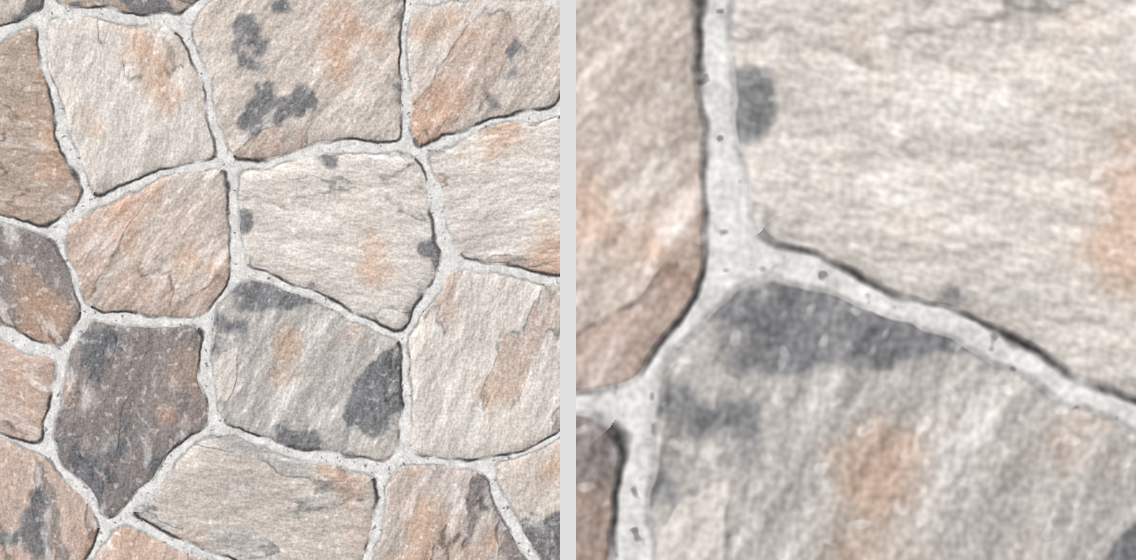
Left, the full canvas; right, a detail of the centre.
A Shadertoy shader for this texture:

```glsl
// Irregular weathered stone wall with pale mortar joints and dark contact shadows.

const float STONES = 3.6;           // stones across the canvas
const float JITTER = 0.86;          // irregularity of the stone layout
const float CORNER_ROUNDING = 0.07;
const float MORTAR_HALF_WIDTH = 0.0105;
const float MORTAR_VARIATION = 0.010;
const float SHADOW_WIDTH = 0.0048;
const float RELIEF_STRENGTH = 0.62;
const float GRAIN_STRENGTH = 0.075;
const vec2 SHADOW_DIRECTION = vec2(0.6, -0.8);
const vec3 MORTAR_COLOR = vec3(0.90, 0.89, 0.88);
const vec3 SHADOW_COLOR = vec3(0.25, 0.24, 0.24);
const vec3 RUST_COLOR = vec3(0.74, 0.60, 0.51);
const vec3 SLATE_COLOR = vec3(0.46, 0.465, 0.48);
const vec3 SCUFF_COLOR = vec3(0.93, 0.91, 0.90);
const vec3 STONE_COLORS[6] = vec3[6](
    vec3(0.80, 0.755, 0.72), vec3(0.84, 0.81, 0.78), vec3(0.71, 0.645, 0.595),
    vec3(0.73, 0.71, 0.69), vec3(0.56, 0.53, 0.52), vec3(0.77, 0.69, 0.645));

const uint HASH_MUL = 1664525u;
const uint HASH_ADD = 1013904223u;

// Two random values in [0, 1) for an integer cell
vec2 hash2(vec2 cell) {
    uvec2 q = uvec2(ivec2(cell)) * HASH_MUL + HASH_ADD;
    for (int i = 0; i < 2; i++) {
        q.x += q.y * HASH_MUL;
        q.y += q.x * HASH_MUL;
        q ^= q >> 16u;
    }
    return vec2(q & 65535u) / 65536.0;
}

mat2 rotation(float angle) {
    float c = cos(angle), s = sin(angle);
    return mat2(c, s, -s, c);
}

float cornerSlope(vec2 cell, vec2 offset) {
    float angle = 6.2832 * hash2(cell).x;
    return dot(vec2(cos(angle), sin(angle)), offset);
}

float gradientNoise(vec2 p) {
    vec2 i = floor(p), f = p - i;
    vec2 u = f * f * f * (f * (f * 6.0 - 15.0) + 10.0);
    vec2 x = vec2(1, 0), y = vec2(0, 1);
    float low = mix(cornerSlope(i, f), cornerSlope(i + x, f - x), u.x);
    float high = mix(cornerSlope(i + y, f - y), cornerSlope(i + 1.0, f - 1.0), u.x);
    return 1.4 * mix(low, high, u.y);
}

float fbm(vec2 p, int octaves) {
    float sum = 0.0, amplitude = 0.6;
    for (int i = 0; i < octaves; i++) {
        sum += amplitude * gradientNoise(p);
        p = rotation(0.7) * p * 2.03 + 17.3;
        amplitude *= 0.53;
    }
    return sum;
}

float smoothMin(float a, float b, float k) {
    float h = max(k - abs(a - b), 0.0) / k;
    return min(a, b) - 0.25 * h * h * k;
}

// Voronoi cell: returns the edge distance, its outward direction and the cell id
float stoneEdge(vec2 p, out vec2 outward, out vec2 id) {
    p *= STONES;
    vec2 home = floor(p), toSeed = vec2(0);
    float nearest = 99.0, sharpest = 99.0, edge = 9.0;
    for (int k = 0; k < 9; k++) {
        vec2 cell = home + vec2(k % 3 - 1, k / 3 - 1);
        vec2 r = cell + 0.5 + JITTER * (hash2(cell) - 0.5) - p;
        if (dot(r, r) < nearest) { nearest = dot(r, r); toSeed = r; id = cell; }
    }
    outward = vec2(0, 1);
    for (int k = 0; k < 25; k++) {
        if (k == 12) continue;
        vec2 cell = id + vec2(k % 5 - 2, k / 5 - 2);
        vec2 r = cell + 0.5 + JITTER * (hash2(cell) - 0.5) - p;
        vec2 normal = normalize(r - toSeed);
        float d = dot(0.5 * (r + toSeed), normal);
        if (d < sharpest) { sharpest = d; outward = normal; }
        edge = smoothMin(edge, d, CORNER_ROUNDING);
    }
    return edge / STONES;
}

// Split faces: sheets, stains, scuffs and chiselled relief
vec3 stoneFace(vec2 p, vec2 id) {
    vec2 seed = hash2(id + 71.0), tint = hash2(id + 137.0);
    mat2 turn = rotation(6.2832 * seed.x);
    vec2 q = turn * p + 40.0 * seed;
    vec2 stretch = vec2(0.6, 1.35);
    vec3 color = STONE_COLORS[int(tint.x * 6.0)];

    float sheet = fbm(q * 4.2 * stretch, 5) - mix(-0.1, 0.3, seed.y);
    vec3 sheetColor = mix(color, STONE_COLORS[int(tint.y * 6.0)], 0.8);
    color = mix(color, sheetColor, smoothstep(-0.02, 0.03, sheet));
    float stain = fbm(q * 5.0 + 9.0, 4);
    color = mix(color, RUST_COLOR, 0.6 * smoothstep(0.12, 0.5, stain));
    color = mix(color, SLATE_COLOR, 0.8 * step(0.62, seed.y) * smoothstep(0.14, 0.24, -stain));

    float wear = fbm(q * 17.0 * stretch, 4);
    float ledge = smoothstep(0.045, 0.0, abs(sheet + 0.015));
    color *= 1.0 - 0.28 * ledge * smoothstep(-0.25, 0.3, wear);
    color = mix(color, SCUFF_COLOR, 0.5 * smoothstep(0.12, 0.5, wear));
    float flecks = fbm(q * 65.0, 2);
    color = mix(color, SCUFF_COLOR, 0.4 * smoothstep(0.2, 0.45, flecks));

    vec2 lit = q - turn * SHADOW_DIRECTION * 0.004;
    float relief = fbm(q * 15.0 * stretch, 5) - fbm(lit * 15.0 * stretch, 5);
    return color * (1.02 - RELIEF_STRENGTH * relief + 0.1 * stain);
}

void mainImage(out vec4 fragColor, in vec2 fragCoord) {
    vec2 p = fragCoord / iResolution.y;
    float blur = max(0.0014, 0.8 / iResolution.y);

    // Ragged outlines and uneven joints
    vec2 warp = vec2(fbm(p * 5.0, 5), fbm(p * 5.0 + 31.0, 5));
    vec2 outward, id;
    float edge = stoneEdge(p + 0.028 * warp + 0.13, outward, id);
    float joint = MORTAR_HALF_WIDTH + MORTAR_VARIATION * fbm(p * 7.0 + 53.0, 3);
    float inside = edge - max(joint, 0.003);
    float facing = dot(outward, SHADOW_DIRECTION);

    // Stone with a lit upper rim and a shaded lower rim
    vec3 stone = stoneFace(p, id);
    stone *= 1.0 - 0.16 * facing * exp(-max(inside, 0.0) / 0.011);

    // Crumbly mortar
    float crumbs = fbm(p * 42.0, 4);
    float pits = smoothstep(0.28, 0.55, fbm(p * 80.0 + 5.0, 2));
    vec3 mortar = MORTAR_COLOR * (1.0 + 0.13 * crumbs - 0.32 * pits);
    vec3 color = mix(mortar, stone, smoothstep(-blur, blur, inside));

    // Broken contact shadow below each stone
    float line = smoothstep(SHADOW_WIDTH, 0.0, abs(inside + 0.0015));
    float strength = mix(0.28, 0.95, smoothstep(-0.3, 0.6, facing));
    strength *= smoothstep(-0.5, 0.2, fbm(p * 13.0 + 77.0, 3));
    color = mix(color, SHADOW_COLOR, line * strength);

    color += GRAIN_STRENGTH * (gradientNoise(p * 220.0) + 0.7 * gradientNoise(p * 110.0 + 3.0));
    fragColor = vec4(clamp(color, 0.0, 1.0), 1.0);
}
```
